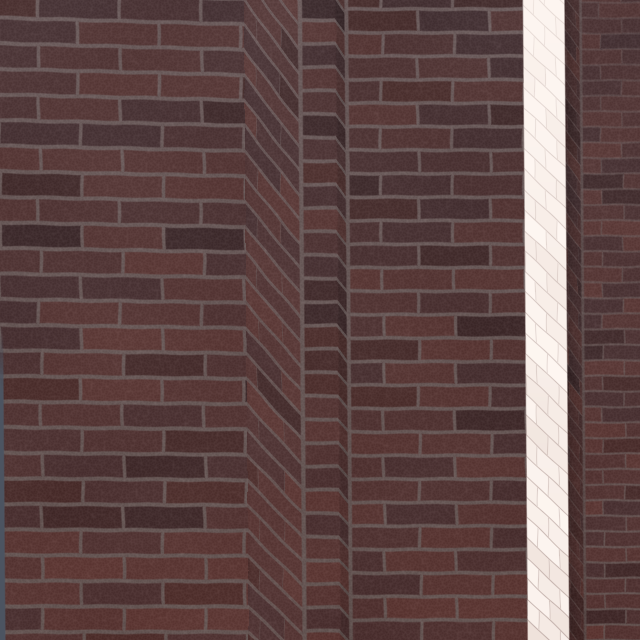
Reproduce this texture procedurally as a Shadertoy shader.

```glsl
// Folded red brick wall: stepped faces, slanting returns and one sunlit strip.

float hash(vec2 p) {
    p = fract(p * vec2(0.1231, 0.3117));
    p += dot(p, p.yx + 19.19);
    return fract((p.x + p.y) * p.x * 7.3);
}

// Cellular noise: distance to the nearest scattered point
float cells(vec2 p) {
    vec2 base = floor(p);
    float nearest = 2.0;
    for (int j = -1; j <= 1; j++)
    for (int i = -1; i <= 1; i++) {
        vec2 c = base + vec2(i, j);
        vec2 point = c + vec2(hash(c + 3.7), hash(c + 41.3));
        nearest = min(nearest, length(p - point));
    }
    return nearest;
}

float softness() { return max(0.16, 70.0 / iResolution.y); }

// Coverage of a vertical line of the given half width
float seam(float x, float halfWidth) {
    return 1.0 - smoothstep(halfWidth - softness(), halfWidth + softness(), abs(x));
}

// Running bond: x is the mortar coverage, yz the brick index
vec3 bond(vec2 p, vec2 size, vec2 joint) {
    vec2 q = p / size;
    float row = floor(q.y);
    q.x += 0.5 * mod(row, 2.0) + 0.05 * (hash(vec2(row, size.x)) - 0.5);
    vec2 d = (0.5 - abs(fract(q) - 0.5)) * size - joint;
    vec2 cover = 1.0 - smoothstep(vec2(-softness()), vec2(softness()), d);
    return vec3(max(cover.x, cover.y), floor(q.x), row);
}

// Fired clay tone, one per brick, redder towards the foot of the wall
vec3 clay(vec2 id, float depth) {
    float h = hash(id + 7.0);
    vec3 tone = mix(vec3(0.285, 0.205, 0.212), vec3(0.365, 0.235, 0.225), h);
    tone *= 1.0 - 0.13 * step(0.84, hash(id + 23.0));
    return tone + mix(vec3(0.005, 0.012, 0.016), vec3(0.015, -0.005, -0.010), depth);
}

void mainImage(out vec4 fragColor, in vec2 fragCoord) {
    // The canvas spans 100 units, with y running down
    vec2 p = 100.0 * fragCoord / iResolution.xy;
    p.y = 100.0 - p.y;
    float depth = p.y / 100.0;
    p.x -= 0.75 * depth;
    vec2 w = p + 0.06 * vec2(sin(p.y * 0.9), sin(p.x * 0.7 + p.y * 0.3));

    vec3 mortar = mix(vec3(0.43, 0.37, 0.37), vec3(0.40, 0.34, 0.33), depth);
    float slope = 1.42 - 0.45 * depth;
    float edge = softness();
    vec3 b;
    vec3 col;

    if (p.x < 46.7) {
        // Left face, its courses bending down along the slanted return
        float turn = max(w.x - 38.1, 0.0);
        float y = w.y - 3.29 - 0.028 * (1.0 - depth) * (min(w.x, 38.1) - 19.0) - slope * turn;
        if (turn <= 0.0) b = bond(vec2(w.x - 12.3, y), vec2(12.76, 3.977), vec2(0.27, 0.32));
        else b = bond(vec2(turn + 2.0, y), vec2(7.6, 3.977), vec2(0.02, 0.34)) + vec3(0, 60, 0);
        col = mix(clay(b.yz, depth), mortar, b.x * (turn > 0.0 ? 0.85 : 1.0));
        col += 0.012 * smoothstep(0.0, 0.5, turn);
    } else if (p.x < 54.0) {
        // Narrow pier with a chamfered corner
        float turn = max(w.x - 52.3, 0.0);
        b = bond(vec2(2.0, w.y - 3.14 - (slope + 0.1) * turn), vec2(40.0, 3.67), vec2(0.0, 0.30));
        col = mix(clay(b.yz + 90.0, depth), mortar, b.x);
        col *= 1.0 - 0.12 * smoothstep(0.0, 0.4, turn);
    } else if (p.x < 81.7) {
        // Middle face
        b = bond(vec2(w.x - 65.1, w.y - 1.43), vec2(11.2, 3.671), vec2(0.25, 0.29));
        col = mix(clay(b.yz + 140.0, depth) * 0.97, mortar, b.x);
    } else if (p.x < 90.6) {
        // Shaded return beside the sunlit strip
        b = bond(vec2(w.x, w.y - 1.35 * w.x), vec2(3.0, 2.6), vec2(0.0, 0.16));
        col = mix(clay(b.yz + 200.0, depth) * 0.88, mortar, 0.45 * b.x);
        col *= 0.88 + 0.12 * smoothstep(88.2, 90.0, p.x);
    } else {
        // Far face, smaller bricks with mortar fading upwards
        b = bond(vec2(w.x - 93.7, w.y - 0.4), vec2(6.8, 2.43), vec2(0.12, 0.17));
        col = mix(clay(b.yz + 260.0, depth), mortar, b.x * mix(0.45, 0.95, depth));
    }

    // Upright mortar seams in the inner corners
    col = mix(col, mortar, seam(p.x - 46.85, 0.34));
    col = mix(col, mortar * 0.97, seam(p.x - 54.1, 0.30));
    col = mix(col, mortar * 0.92, 0.8 * seam(p.x - 90.7, 0.22));

    // Mottled clay, fine grain and slow stains
    col += 0.022 * (cells(p * 0.9) - 0.5) + 0.05 * (cells(p * 2.6) - 0.5);
    col += 0.008 * sin(p.x * 0.17 + 2.0 * sin(p.y * 0.08)) * sin(p.y * 0.13 + 1.0);

    // Sunlit strip: bleached bricks, their thin joints clearer lower down
    b = bond(vec2(w.x - 81.7, w.y - 0.95 * w.x), vec2(3.4, 3.2), vec2(0.03, 0.10));
    vec3 sunlit = mix(vec3(0.995, 0.965, 0.945), vec3(0.91, 0.85, 0.82),
                      hash(b.yz + 310.0) * (0.15 + 0.6 * depth));
    sunlit = mix(sunlit, vec3(0.71, 0.63, 0.61), b.x * (0.3 + 0.5 * depth));
    float strip = smoothstep(81.7 - edge, 81.7 + edge, p.x)
                * (1.0 - smoothstep(88.2 - edge, 88.2 + edge, p.x));
    col = mix(col, sunlit, strip);

    // Cool sliver of background past the left corner
    float sliver = (1.0 - smoothstep(-edge, edge, p.x - 0.1)) * smoothstep(0.5, 0.62, depth);
    col = mix(col, vec3(0.30, 0.33, 0.38), sliver);

    fragColor = vec4(clamp(col, 0.0, 1.0), 1.0);
}
```
